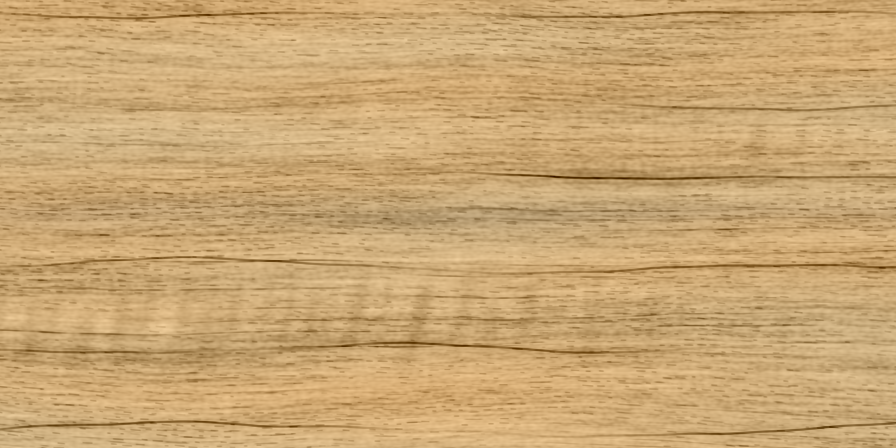
Write a WebGL 2 fragment shader that draws this texture.

```glsl
#version 300 es
precision highp float;

uniform vec2 u_resolution;
out vec4 fragColor;

// Colours
const vec3 BASE_WOOD = vec3(0.826, 0.690, 0.489);
const vec3 TONE_TINT = vec3(1.0, 1.02, 1.03);
const vec3 WARM_TINT = vec3(0.035, -0.012, -0.045);
const vec3 GREY_TINT = vec3(-0.055, -0.045, -0.025);
const float HIGHLIGHT_LOSS = 0.42;

// Grain: frequency along and across the board, then strength
const vec2 BAND_FREQ = vec2(0.6, 12.0);
const vec2 STREAK_FREQ = vec2(1.8, 46.0);
const vec2 THREAD_FREQ = vec2(4.0, 112.0);
const vec2 FIBRE_FREQ = vec2(15.0, 147.0);
const vec2 FLECK_FREQ = vec2(70.0, 139.0);
const float BAND = 0.12;
const float STREAK = 0.095;
const float THREAD = 0.095;
const float FIBRE = 0.11;
const float FLECK = 0.09;

// Pores: cells along and across the board
const vec2 LONG_PORES = vec2(15.0, 62.0);
const vec2 SHORT_PORES = vec2(34.0, 83.0);
const float PORE_WIDTH = 0.0030;
const float PORE_DARKNESS = 0.12;

// Growth rings and dark veins
const float RING_COUNT = 40.0;
const float RING_DARKNESS = 0.18;
const float RING_WIDTH = 0.0030;
const int VEIN_COUNT = 6;
const float VEIN_FIRST = 0.025;
const float VEIN_SPACING = 0.19;
const float VEIN_WIDTH = 0.0040;
const float VEIN_DARKNESS = 0.34;

// Cross figure and grey stripe
const float CURL_FREQ = 21.0;
const float CURL_SLANT = 0.2;
const float CURL = 0.10;
const float GREY_HEIGHT = 0.525;
const float GREY_WIDTH = 0.042;

float random(vec2 cell) {
    vec3 q = fract(cell.xyx * vec3(0.1031, 0.1030, 0.0973));
    q += dot(q, q.yzx + 33.33);
    return fract((q.x + q.y) * q.z);
}

float cornerSlope(vec2 cell, vec2 offset) {
    float angle = 6.2832 * random(cell);
    return dot(vec2(cos(angle), sin(angle)), offset);
}

float gradientNoise(vec2 p) {
    vec2 cell = floor(p), f = fract(p);
    vec2 w = f * f * f * (f * (f * 6.0 - 15.0) + 10.0);
    vec2 e = vec2(1.0, 0.0);
    float low = mix(cornerSlope(cell, f), cornerSlope(cell + e, f - e), w.x);
    float high = mix(cornerSlope(cell + e.yx, f - e.yx), cornerSlope(cell + 1.0, f - 1.0), w.x);
    return mix(low, high, w.y);
}

float bell(float x, float centre, float width) {
    float d = (x - centre) / width;
    return exp(-d * d);
}

float thinLine(float d, float width) {
    return 1.0 - smoothstep(0.2 * width, width, d);
}

// Short crisp dashes, one per cell, in shifted rows
float pores(vec2 g, vec2 cells, float density) {
    vec2 q = g * cells;
    q.x += 17.0 * random(vec2(floor(q.y), cells.x));
    vec2 id = floor(q), f = fract(q) - 0.5;
    float reach = 0.15 + 0.3 * random(id + 3.0);
    float height = 0.4 * (random(id + 11.0) - 0.5) - 0.25 * f.x * random(id + 23.0);
    float line = thinLine(abs(f.y - height) / cells.y, PORE_WIDTH);
    float ends = 1.0 - smoothstep(reach - 0.12, reach + 0.05, abs(f.x));
    return line * ends * smoothstep(0.0, 0.5, density - random(id));
}

// Thin lines that follow the grain and fade in and out
float growthRings(vec2 g) {
    float r = g.y * RING_COUNT + 0.6 * gradientNoise(g * vec2(1.3, 6.0));
    float id = floor(r);
    float centre = 0.25 + 0.5 * random(vec2(id, 5.0));
    float line = thinLine(abs(fract(r) - centre) / RING_COUNT, RING_WIDTH);
    float presence = smoothstep(-0.1, 0.4, gradientNoise(vec2(g.x * 1.7 + id * 7.1, id * 3.7 + 0.5)));
    float breaks = smoothstep(-0.3, 0.2, gradientNoise(vec2(g.x * 22.0, id * 2.3)));
    return line * presence * mix(0.3, 1.0, breaks) * (0.6 + 0.7 * bell(g.y, 0.35, 0.15));
}

// Long wavering dark lines with a soft stain around them
float darkVeins(vec2 p) {
    float sum = 0.0;
    for (int i = 0; i < VEIN_COUNT; i++) {
        float id = float(i);
        float height = VEIN_FIRST + VEIN_SPACING * id + 0.03 * (random(vec2(id, 9.0)) - 0.5);
        height += 0.045 * gradientNoise(vec2(p.x * 1.3, id * 5.3 + 0.5));
        height += 0.006 * gradientNoise(vec2(p.x * 6.0, id * 3.1 + 0.2));
        float d = abs(p.y - height);
        float strength = 0.15 + 0.85 * smoothstep(-0.25, 0.3, gradientNoise(vec2(p.x * 1.4, id * 9.7 + 0.3)));
        strength *= mix(0.55, 1.0, random(vec2(id, 2.0)));
        sum += strength * (thinLine(d, VEIN_WIDTH) + 0.14 * exp(-d / 0.012));
    }
    return sum;
}

// Slanted shading across the grain, limited to a few patches
float crossFigure(vec2 p) {
    float patches = bell(p.y, 0.29, 0.09) * (1.0 - 0.7 * smoothstep(1.0, 1.6, p.x));
    patches += 0.7 * bell(p.y, 0.69, 0.07) * bell(p.x, 1.75, 0.22);
    vec2 q = vec2((p.x - CURL_SLANT * p.y) * CURL_FREQ, p.y * 3.0);
    return patches * smoothstep(-0.2, 0.6, gradientNoise(q));
}

void main() {
    vec2 p = gl_FragCoord.xy / u_resolution.y;
    float drift = 0.03 * gradientNoise(p * vec2(1.2, 2.5)) + 0.004 * gradientNoise(p * vec2(5.0, 9.0));
    vec2 g = vec2(p.x, p.y + drift);
    float grey = bell(g.y, GREY_HEIGHT, GREY_WIDTH);

    // Layered grain with flattened highlights
    float tone = BAND * gradientNoise(g * BAND_FREQ);
    tone += STREAK * gradientNoise(g * STREAK_FREQ);
    tone += THREAD * gradientNoise(g * THREAD_FREQ);
    tone += FIBRE * gradientNoise(g * FIBRE_FREQ);
    tone += FLECK * gradientNoise(g * FLECK_FREQ);
    tone -= HIGHLIGHT_LOSS * max(tone, 0.0);

    // Dark details
    float density = 0.55 + 0.7 * gradientNoise(g * vec2(1.2, 9.0)) + 0.35 * grey;
    tone -= PORE_DARKNESS * (pores(g, LONG_PORES, density) + pores(g, SHORT_PORES, density));
    tone -= RING_DARKNESS * growthRings(g);
    tone -= VEIN_DARKNESS * darkVeins(p);
    tone -= CURL * crossFigure(p);

    // Warm and grey tints
    vec3 colour = BASE_WOOD + tone * TONE_TINT;
    colour += WARM_TINT * gradientNoise(g * vec2(0.9, 7.0) + 3.6);
    colour += GREY_TINT * grey * (0.7 + gradientNoise(g * vec2(1.5, 20.0)));
    fragColor = vec4(clamp(colour, 0.0, 1.0), 1.0);
}
```
